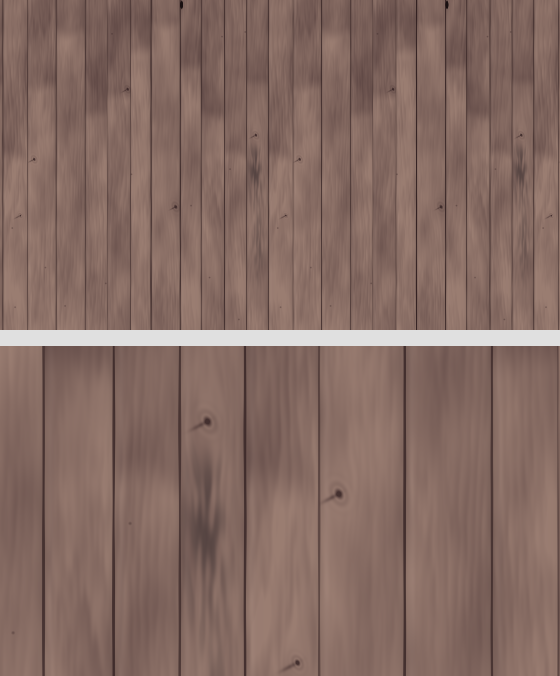
Top: the whole. Bottom: its middle third, enlarged.
Write a Shadertoy shader that draws this texture.

```glsl
// Weathered brown wooden planks: a set of eleven uneven upright boards, repeated across.

const float TILE_WIDTH = 0.474;     // width of one set, in canvas widths
const float TILE_START = 0.011;     // left margin, in sets
const int BOARDS = 11;
const float SEAM_HALF_WIDTH = 0.0018;
const float GRAIN_DEPTH = 0.25;
const float RING_DEPTH = 0.05;
const float BLOTCH_DEPTH = 0.50;
const float BAND_DEPTH = 0.34;
const float BOARD_VARIATION = 0.20;
const vec3 LIGHT_WOOD = vec3(0.585, 0.473, 0.430);
const vec3 DARK_WOOD = vec3(0.360, 0.270, 0.260);
const vec3 GAP_COLOR = vec3(0.190, 0.120, 0.125);
const vec3 WEATHERED_GREY = vec3(0.300, 0.240, 0.235);
// Board edges and seam strengths across one set
const float EDGES[12] = float[12](0.0, 0.093, 0.2005, 0.310, 0.393, 0.481,
                                  0.558, 0.668, 0.747, 0.835, 0.918, 1.0);
const float SEAMS[12] = float[12](0.75, 0.50, 0.75, 0.65, 0.35, 0.50,
                                  0.95, 0.90, 0.70, 0.75, 0.65, 0.75);
// Height where the dark upper wear of each board ends
const float WEAR_END[11] = float[11](0.65, 0.91, 1.12, 0.81, 0.885, 1.05,
                                     1.15, 0.98, 0.80, 0.665, 0.925);
// Knots: position and radius, in set widths
const int KNOTS = 5;
const vec3 KNOT[5] = vec3[5](vec3(0.470, 0.907, 0.008), vec3(0.118, 0.643, 0.008),
                             vec3(0.651, 0.464, 0.010), vec3(0.953, 0.734, 0.008),
                             vec3(0.066, 0.431, 0.005));
const vec2 HOLE = vec2(0.673, 1.225);
const vec2 STAIN = vec2(0.951, 0.600);
const vec2 LOW_STAIN = vec2(0.962, 0.330);

float hash(vec2 p) {
    vec3 q = fract(p.xyx * 0.1031);
    q += dot(q, q.yzx + 33.33);
    return fract((q.x + q.y) * q.z);
}
float cornerSlope(vec2 cell, vec2 offset) {
    float angle = 6.2832 * hash(cell);
    return dot(vec2(cos(angle), sin(angle)), offset);
}
// Gradient noise, roughly -0.7 to 0.7
float noise(vec2 p) {
    vec2 i = floor(p), f = p - i, e = vec2(1.0, 0.0);
    vec2 s = f * f * f * (f * (f * 6.0 - 15.0) + 10.0);
    return mix(mix(cornerSlope(i, f), cornerSlope(i + e, f - e), s.x),
               mix(cornerSlope(i + e.yx, f - e.yx), cornerSlope(i + 1.0, f - 1.0), s.x), s.y);
}
float blob(vec2 p, vec2 size) {
    p /= size;
    return exp(-dot(p, p));
}

void mainImage(out vec4 fragColor, in vec2 fragCoord) {
    float pixel = 1.0 / (iResolution.x * TILE_WIDTH);
    vec2 p = fragCoord * pixel;
    p.x = fract(p.x - TILE_START);
    // Find the board and its nearer seam
    int board = 0;
    for (int i = 1; i < BOARDS; i++) board += int(p.x >= EDGES[i]);
    float left = p.x - EDGES[board], right = EDGES[board + 1] - p.x;
    float edge = min(left, right);
    float strength = left < right ? SEAMS[board] : SEAMS[board + 1];
    float id = float(board);
    vec2 shift = vec2(id * 19.0 + 40.0, id * 7.3 + 20.0);
    // Knots push the grain aside and leave rings, a dark core and a slanted check
    vec2 g = p;
    float knotDark = 0.0;
    for (int i = 0; i < KNOTS; i++) {
        vec3 k = KNOT[i];
        if (k.x < EDGES[board] || k.x > EDGES[board + 1]) continue;
        vec2 d = p - k.xy;
        g.x -= 0.75 * d.x * blob(d, k.z * vec2(3.0, 7.0));
        float r = length((d + vec2(0.25 * d.y, 0.0)) * vec2(1.0, 0.75)) / k.z;
        knotDark += 0.60 * (1.0 - smoothstep(0.2, 0.9, r));
        knotDark += 0.22 * (0.5 + 0.5 * cos(r * 5.0)) * exp(-0.4 * r * r);
        knotDark += 0.40 * blob(vec2(d.x + 0.010, d.y - 0.5 * d.x), vec2(0.011, 0.003));
    }
    // Long grain, growth rings and fine fibre
    float wave = noise(g * vec2(9.0, 1.6) + shift);
    float grain = 0.55 * noise(vec2(g.x * 80.0 + 4.0 * wave, g.y * 4.0) + shift)
                + 0.40 * noise(vec2(g.x * 38.0 + 3.0 * wave, g.y * 2.0) + shift.yx)
                + 0.70 * noise(g * vec2(150.0, 18.0) + shift);
    float fade = 0.8 + 0.9 * noise(p * vec2(6.0, 3.0) + shift.yx);
    float rings = sin(6.2832 * (g.x * 52.0 + 5.0 * wave + 0.4 * grain));
    // Cloudy wear, and darker upper stretches that stop short across a board
    float blotch = noise(p * vec2(9.0, 3.6) + shift)
                 + 0.5 * noise(p * vec2(24.0, 9.0) + shift.yx);
    float above = p.y - WEAR_END[board] + 0.03 * blotch;
    float band = smoothstep(-0.025, 0.03, above) * exp(-1.6 * max(above, 0.0));
    float tone = 0.80 + BOARD_VARIATION * (hash(vec2(id + 3.0, 8.0)) - 0.5)
               + BLOTCH_DEPTH * blotch - BAND_DEPTH * band
               + (GRAIN_DEPTH * grain + RING_DEPTH * rings) * fade;
    vec3 color = mix(DARK_WOOD, LIGHT_WOOD, clamp(tone, 0.0, 1.08));
    // Grey streaked stains on the last board
    float stain = blob(p - STAIN, vec2(0.025, 0.10)) + 0.6 * blob(p - LOW_STAIN, vec2(0.022, 0.14));
    stain *= step(EDGES[BOARDS - 1], p.x);
    float streak = smoothstep(-0.4, 0.35, noise(g * vec2(110.0, 16.0) + shift));
    color = mix(color, WEATHERED_GREY, clamp(0.85 * stain * streak, 0.0, 0.8));
    color = mix(color, GAP_COLOR, clamp(knotDark, 0.0, 0.8));
    // A few faint pinholes
    vec2 grid = p * vec2(16.0, 14.0), cell = floor(grid);
    vec2 spot = 0.2 + 0.6 * vec2(hash(cell + 11.0), hash(cell + 47.0));
    float speck = length((grid - cell - spot) / vec2(16.0, 14.0));
    float present = step(0.93, hash(cell + 83.0));
    color = mix(color, GAP_COLOR, 0.35 * present * (1.0 - smoothstep(0.0, 0.002 + pixel, speck)));
    // Rounded board edges, uneven gaps and the open hole
    color *= 1.0 - 0.12 * strength * exp(-edge * 170.0);
    color += 0.02 * blob(vec2(left - 0.009, 0.0), vec2(0.004, 1.0));
    float gap = SEAM_HALF_WIDTH * (0.5 + 0.5 * strength + 0.6 * noise(vec2(id * 3.1, p.y * 9.0)));
    float seam = 1.0 - smoothstep(gap - 0.6 * pixel, gap + 0.6 * pixel, edge);
    color = mix(color, GAP_COLOR, seam * strength);
    float hole = length((p - HOLE) / vec2(0.006, 0.016));
    color = mix(color, GAP_COLOR * 0.5, 1.0 - smoothstep(0.7, 1.2, hole));
    fragColor = vec4(color, 1.0);
}
```
